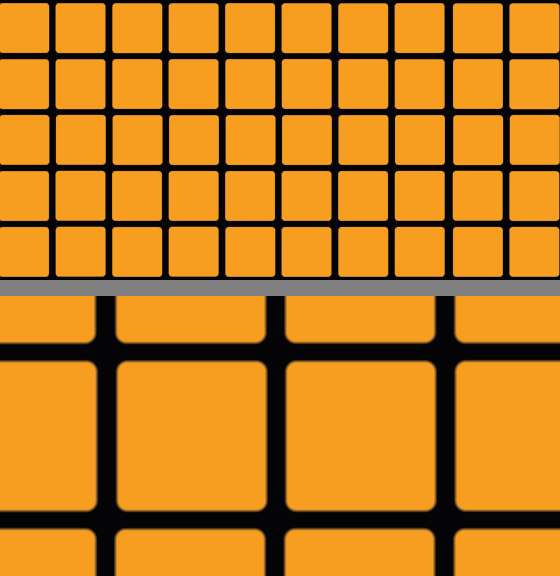
Top: the whole. Bottom: its middle third, enlarged.
A Shadertoy shader for this pattern:

```glsl
// Grid of rounded amber tiles, ten across and five down, on black grout.

// Lengths are fractions of the canvas height.
const vec2  PITCH         = vec2(0.2018, 0.1997);  // spacing of tile centres
const vec2  FIRST_CENTRE  = vec2(0.0862, 0.1006);  // centre of the lower left tile
const float HALF_SIZE     = 0.0891;
const float CORNER_RADIUS = 0.0125;
const float EDGE_SOFTNESS = 0.0042;   // width of the tile to grout ramp
const float SEAM_X        = 1.603;    // columns right of this line sit further over
const float SEAM_SHIFT    = 0.0060;
const float MIDDLE_ROW    = 2.0;
const float MIDDLE_SHIFT  = 0.0014;   // sideways offset of the middle row
const float JITTER        = 0.0005;   // small placement error of each tile

const vec3 TILE_COLOR  = vec3(0.97, 0.62, 0.13);
const vec3 GROUT_COLOR = vec3(0.015, 0.010, 0.018);
const vec3 RIM_TINT    = vec3(0.00, 0.02, 0.06);   // dusty cast along the edge

vec2 hash22(vec2 p) {
    vec3 q = fract(p.xyx * vec3(0.1031, 0.1030, 0.0973));
    q += dot(q, q.yzx + 33.33);
    return fract((q.xx + q.yz) * q.zy);
}

float roundedBoxDistance(vec2 p, float halfSize, float radius) {
    vec2 q = abs(p) - halfSize + radius;
    return length(max(q, 0.0)) + min(max(q.x, q.y), 0.0) - radius;
}

// Signed distance to the tile in the cell holding p.
float tileDistance(vec2 p) {
    p.x -= SEAM_SHIFT * step(SEAM_X, p.x);
    vec2 cell = floor((p - FIRST_CENTRE) / PITCH + 0.5);
    vec2 local = p - FIRST_CENTRE - cell * PITCH;
    local.x -= cell.y == MIDDLE_ROW ? MIDDLE_SHIFT : 0.0;
    local -= JITTER * (2.0 * hash22(cell + 7.0) - 1.0);
    return roundedBoxDistance(local, HALF_SIZE, CORNER_RADIUS);
}

void mainImage(out vec4 fragColor, in vec2 fragCoord) {
    vec2 p = fragCoord / iResolution.y;
    float ramp = max(EDGE_SOFTNESS, 1.0 / iResolution.y);
    float coverage = clamp(0.5 - tileDistance(p) / ramp, 0.0, 1.0);

    // The tint peaks halfway through the edge ramp.
    vec3 color = mix(GROUT_COLOR, TILE_COLOR, coverage);
    color += RIM_TINT * 4.0 * coverage * (1.0 - coverage);
    fragColor = vec4(color, 1.0);
}
```
